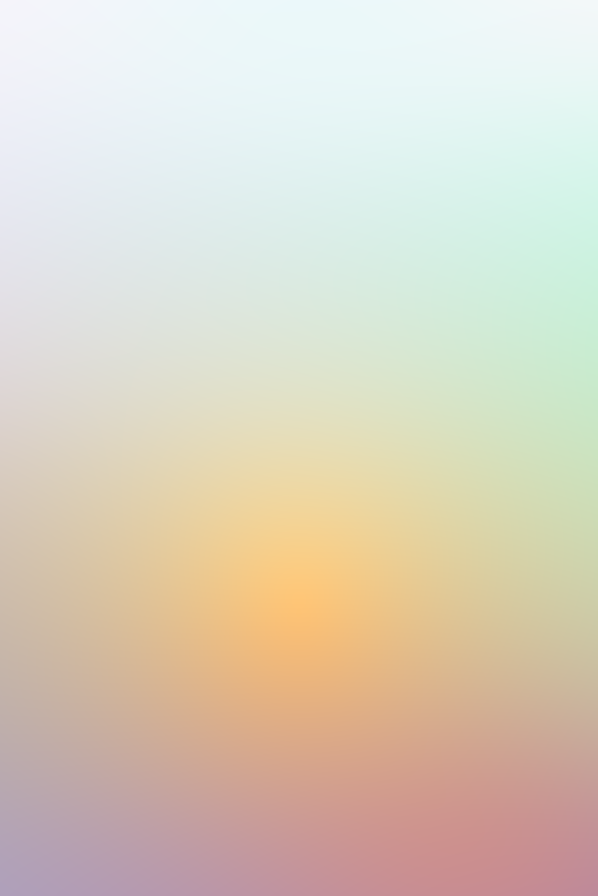
This background is drawn by a WebGL 2 fragment shader. Its source:

```glsl
#version 300 es
precision highp float;
// A soft pastel sky: two vertical colour ramps blended from side to side,
// with an amber glow low in the middle, a rose glow near the lower right
// corner and a pale aqua tint along the top.

#define AMBER_CENTER vec2(0.50, 0.325)
#define AMBER_SCALE  vec2(0.75, 1.0)
#define AMBER_RADIUS 0.24
#define AMBER_POWER  1.3
#define ROSE_CENTER  vec2(0.78, 0.04)
#define ROSE_RADIUS  vec2(0.34, 0.16)
#define ROSE_AMOUNT  0.6
#define AQUA_CENTER  vec2(0.52, 1.0)
#define AQUA_RADIUS  vec2(0.40, 0.16)
#define AQUA_AMOUNT  0.65

uniform vec2 u_resolution;
out vec4 fragColor;

const int STOPS = 6;

// Colour stops run from the bottom edge to the top edge.
const vec3 LEFT_RAMP[STOPS] = vec3[STOPS](
    vec3(0.66, 0.62, 0.76), vec3(0.71, 0.69, 0.70), vec3(0.79, 0.75, 0.72),
    vec3(0.87, 0.85, 0.88), vec3(0.91, 0.92, 0.96), vec3(0.98, 0.96, 0.985));
const vec3 RIGHT_RAMP[STOPS] = vec3[STOPS](
    vec3(0.66, 0.50, 0.68), vec3(0.75, 0.74, 0.66), vec3(0.77, 0.86, 0.73),
    vec3(0.755, 0.93, 0.82), vec3(0.82, 0.965, 0.92), vec3(0.99, 0.97, 0.985));
const vec3 AMBER_RAMP[STOPS] = vec3[STOPS](
    vec3(0.88, 0.58, 0.52), vec3(0.96, 0.67, 0.41), vec3(1.02, 0.83, 0.49),
    vec3(1.00, 0.93, 0.78), vec3(0.90, 0.95, 0.94), vec3(0.90, 0.96, 0.96));

const vec3 ROSE = vec3(0.83, 0.53, 0.50);
const vec3 AQUA = vec3(0.90, 0.98, 0.98);

// Quadratic B-spline kernel, for ramps without visible kinks.
float splineWeight(float t) {
    t = abs(t);
    float tail = max(1.5 - t, 0.0);
    return t < 0.5 ? 0.75 - t * t : 0.5 * tail * tail;
}

vec3 ramp(vec3 stops[STOPS], float height) {
    vec3 sum = vec3(0.0);
    float total = 0.0;
    for (int i = 0; i < STOPS; i++) {
        float weight = splineWeight(height * float(STOPS - 1) - float(i));
        sum += stops[i] * weight;
        total += weight;
    }
    return sum / total;
}

float softSpot(vec2 uv, vec2 center, vec2 radius) {
    vec2 offset = (uv - center) / radius;
    return exp(-dot(offset, offset));
}

void main() {
    vec2 uv = gl_FragCoord.xy / u_resolution;

    // Cool background
    vec3 color = mix(ramp(LEFT_RAMP, uv.y), ramp(RIGHT_RAMP, uv.y), uv.x);
    color = mix(color, AQUA, AQUA_AMOUNT * softSpot(uv, AQUA_CENTER, AQUA_RADIUS));

    // Warm glows
    color = mix(color, ROSE, ROSE_AMOUNT * softSpot(uv, ROSE_CENTER, ROSE_RADIUS));
    float distanceToAmber = length((uv - AMBER_CENTER) * AMBER_SCALE);
    float amber = exp(-pow(distanceToAmber / AMBER_RADIUS, AMBER_POWER));
    color = mix(color, ramp(AMBER_RAMP, uv.y), amber);

    fragColor = vec4(clamp(color, 0.0, 1.0), 1.0);
}
```
